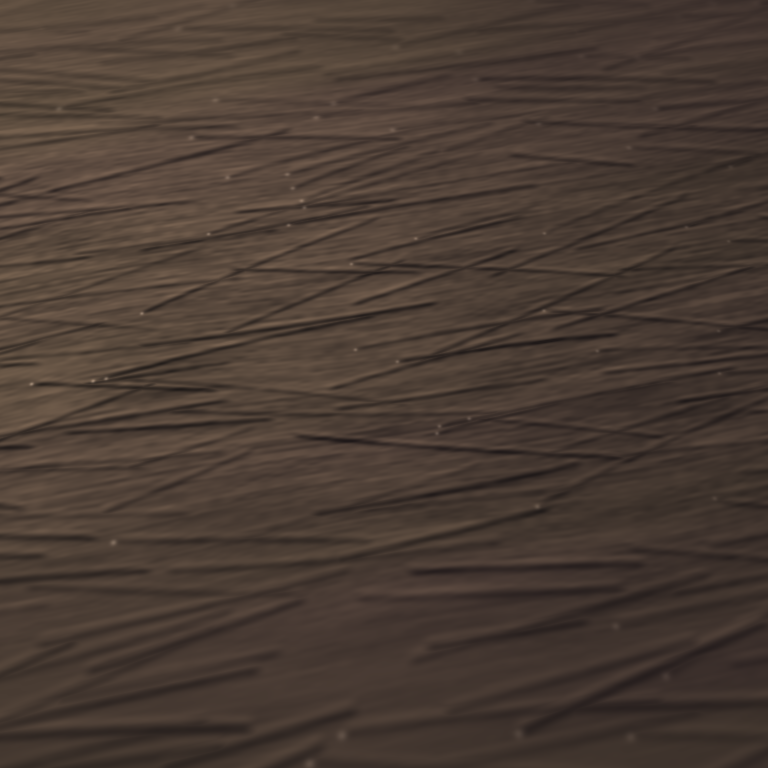
Reproduce this texture procedurally as a WebGL 1 fragment shader.

```glsl
precision highp float;
uniform vec2 u_resolution;

vec3 hash3(vec2 p) {
  vec3 q = fract(vec3(p.xyx) * vec3(0.1031, 0.1030, 0.0973));
  q += dot(q, q.yxz + 33.33);
  return fract((q.xxy + q.yzz) * q.zyx);
}

float noise(vec2 p) {
  vec2 i = floor(p), f = fract(p);
  f = f * f * (3.0 - 2.0 * f);
  return mix(mix(hash3(i).x, hash3(i + vec2(1, 0)).x, f.x),
             mix(hash3(i + vec2(0, 1)).x, hash3(i + vec2(1, 1)).x, f.x), f.y);
}

float bell(float x) { return exp(-x * x); }

// Scattered scratches: x = shadow, y = lit upper edge, z = glint at the left tip
vec3 grooves(vec2 p, float blur) {
  vec2 cellSize = vec2(0.27, 0.035);
  vec2 home = floor(p / cellSize);
  float width = 0.0034 + blur;
  vec3 marks = vec3(0.0);
  for (int j = -3; j <= 3; j++) {
    for (int i = -1; i <= 1; i++) {
      vec2 cell = home + vec2(float(i), float(j));
      vec3 place = hash3(cell + 71.0);
      vec3 shape = hash3(cell + 213.0);
      float angle = -0.12 + 0.62 * shape.x;
      float halfLength = mix(0.09, 0.22, shape.y);
      vec2 along = vec2(cos(angle), sin(angle));
      vec2 d = p - (cell + place.xy) * cellSize;
      float u = dot(d, along);
      float s = dot(d, vec2(-along.y, along.x));
      s += (place.z - 0.5) * 0.3 * u * u;
      float ends = 1.0 - smoothstep(halfLength - 0.02, halfLength, abs(u));
      float depth = ends * mix(0.45, 1.0, shape.z);
      float shadow = bell(s / width) * depth;
      float edge = bell((s - 1.9 * width) / width) * depth;
      float tip = bell(length(vec2(u + halfLength - 0.006, s)) / (0.0024 + blur));
      marks = max(marks, vec3(shadow, edge, tip * step(0.6, place.z)));
    }
  }
  float sharp = 0.0034 / width;
  return marks * vec3(vec2(0.5 + 0.5 * sharp), sharp);
}

void main() {
  vec2 uv = gl_FragCoord.xy / u_resolution;

  // Tilted board, foreshortened towards the top
  float depth = 1.25 - 0.45 * uv.y;
  vec2 board = vec2(uv.x - 0.5, uv.y) / depth + 3.0;
  float stretch = 1.25 / (depth * depth);

  // Lens blur grows away from the focal band
  float defocus = max(abs(uv.y - 0.55) - 0.14, 0.0);
  float blur = (0.0002 + 0.009 * defocus) * stretch;
  float focus = 1.0 / (1.0 + 25.0 * defocus * defocus + 2.0 * defocus);

  // Wood fibres
  vec2 fibre = board;
  fibre.y += 0.035 * noise(board * vec2(3.0, 4.0)) - 0.21 * board.x;
  float grain = (noise(fibre * vec2(14.0, 190.0)) - 0.5) * 0.42 * focus;
  grain += (noise(fibre * vec2(7.0, 90.0) + 17.0) - 0.5) * 0.34 * focus;
  grain += (noise(fibre * vec2(4.0, 30.0) + 41.0) - 0.5) * 0.26;
  grain += (noise(fibre * vec2(70.0, 210.0) + 5.0) - 0.5) * 0.26 * focus;

  // Soft light from the upper left
  vec2 fromLight = uv - vec2(0.05, 0.82);
  float light = 0.19 + 0.82 * exp(-1.8 * dot(fromLight, fromLight));

  vec3 marks = grooves(board, blur);
  float fade = 1.0 - 0.55 * smoothstep(0.75, 1.0, uv.y);
  float tone = light + grain * (0.55 + 0.7 * light);
  tone += fade * (0.32 * marks.y * (1.0 - marks.x) - 0.62 * marks.x * (0.45 + light));

  vec3 umber = vec3(0.18, 0.147, 0.133);
  vec3 walnut = vec3(0.38, 0.31, 0.26);
  vec3 color = mix(umber, walnut, clamp(tone, -0.3, 1.4));
  float tint = noise(fibre * vec2(2.0, 14.0) + 9.0) - 0.7 + 0.5 * uv.x;
  color += vec3(0.002, -0.006, 0.008) * tint;
  color += vec3(0.30, 0.27, 0.24) * marks.z * fade * mix(1.0, 0.25, uv.x);
  gl_FragColor = vec4(color, 1.0);
}
```
